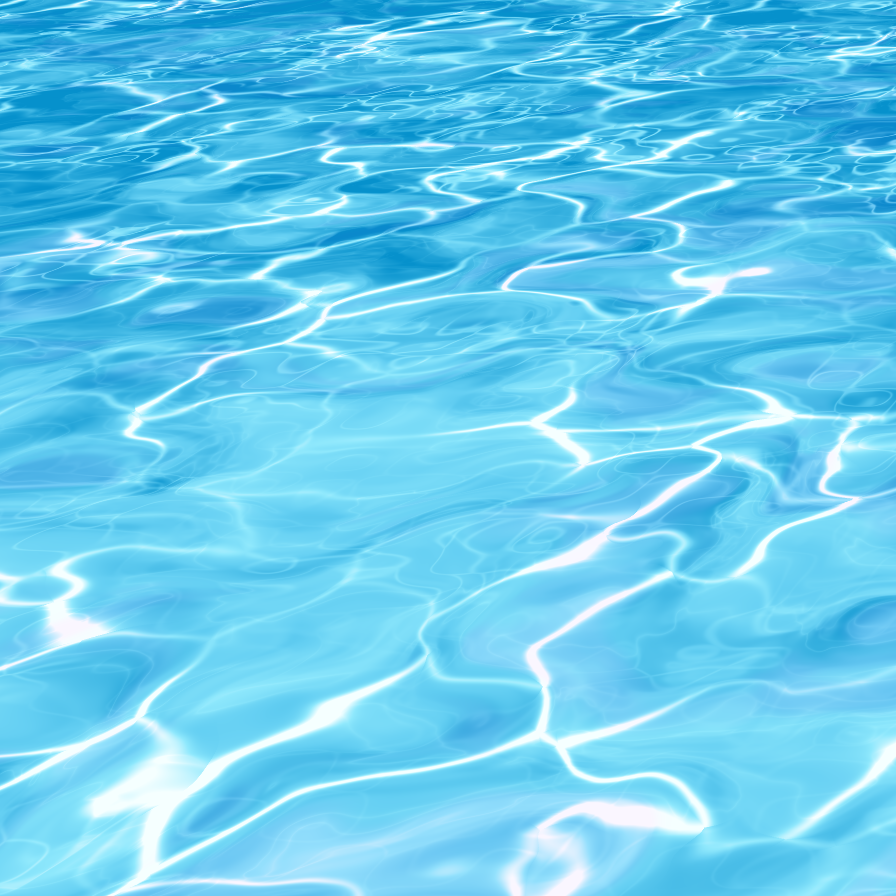
This texture is drawn by a Shadertoy shader. Its source:

```glsl
// Sunlit pool water receding to the distance, with a net of bright caustic lines.
#define HORIZON 1.42      // height at which the surface would vanish
#define CELLS vec2(4.5, 10.5) // caustic cells across and in depth
#define SHEAR 0.55        // lean of the cells to the upper right
#define WARP 0.42         // waviness of the caustic lines
#define LINE_WIDTH 0.055
#define LINE_GAIN 1.05
#define MOTTLE 0.85       // contrast of the soft patches
#define DEEP vec3(0.07, 0.60, 0.82)
#define AQUA vec3(0.39, 0.81, 0.95)
#define PALE vec3(0.56, 0.91, 0.99)
#define GLINT vec3(0.96, 1.0, 1.0)

vec2 hash22(vec2 p) {
    vec3 q = fract(vec3(p.xyx) * vec3(0.1031, 0.1030, 0.0973));
    q += dot(q, q.yzx + 33.33);
    return fract((q.xx + q.yz) * q.zy);
}

// Two independent smooth noise channels in 0..1
vec2 noise2(vec2 p) {
    vec2 i = floor(p), f = fract(p);
    f = f * f * f * (f * (f * 6.0 - 15.0) + 10.0);
    vec2 low = mix(hash22(i), hash22(i + vec2(1, 0)), f.x);
    vec2 high = mix(hash22(i + vec2(0, 1)), hash22(i + vec2(1, 1)), f.x);
    return mix(low, high, f.y);
}

vec2 fbm2(vec2 p) {
    vec2 sum = vec2(0.0);
    float amp = 0.5;
    for (int k = 0; k < 3; k++) {
        sum += amp * noise2(p);
        p = mat2(1.6, 0.9, -0.9, 1.6) * p + 17.3;
        amp *= 0.5;
    }
    return sum / 0.875;
}

// x: gap between the two nearest cell points, y: how upright the border is
vec2 cellBorder(vec2 p) {
    vec2 cell = floor(p), f = fract(p);
    vec2 nearA = vec2(9.0), nearB = vec2(9.0);
    for (int j = -1; j <= 1; j++) {
        for (int i = -1; i <= 1; i++) {
            vec2 o = vec2(i, j);
            vec2 r = o + 0.1 + 0.8 * hash22(cell + o) - f;
            if (dot(r, r) < dot(nearA, nearA)) { nearB = nearA; nearA = r; }
            else if (dot(r, r) < dot(nearB, nearB)) nearB = r;
        }
    }
    vec2 across = normalize(nearB - nearA);
    return vec2(length(nearB) - length(nearA), abs(across.x));
}

vec3 waterRamp(float tone) {
    vec3 c = mix(DEEP, AQUA, clamp(tone / 0.5, -0.15, 1.0));
    c = mix(c, PALE, clamp((tone - 0.5) / 0.4, 0.0, 1.0));
    return mix(c, GLINT, clamp((tone - 0.9) / 0.5, 0.0, 1.0));
}

vec3 water(vec2 uv) {
    // Perspective plane
    float depth = 1.0 / (HORIZON - uv.y);
    float far = smoothstep(0.45, 1.0, uv.y);
    vec2 p = vec2(uv.x - 0.5, 1.0) * depth * CELLS;
    p.x -= SHEAR * p.y;

    // Wavy distortion
    vec2 bend = noise2(p * 1.2 + 4.7) - 0.5;
    vec2 wobble = noise2(p * 3.3 + 31.0) - 0.5;
    vec2 q = p + 2.0 * WARP * bend + 0.5 * WARP * wobble;

    // Base tone and mottled patches
    float tone = 0.54 - 0.14 * uv.y - 0.34 * far;
    vec2 patches = fbm2(q * vec2(1.1, 1.5) + 2.0 * bend + 50.0);
    vec2 fine = fbm2(q * vec2(1.7, 2.8) + 3.0 * patches + 90.0);
    tone += MOTTLE * (patches.x - 0.5);
    tone += 0.45 * MOTTLE * (fine.x - 0.5);
    float fold = abs(2.0 * fine.y - 1.0);
    tone += 0.13 * (exp(-fold * 14.0) - 0.25);

    // Main caustic net: sharp broken lines in a soft glow
    vec2 net = cellBorder(q);
    vec2 gate = noise2(p * 0.85 + 12.0);
    float lit = smoothstep(0.35, 0.75, gate.x) * (0.35 + 0.65 * net.y);
    float width = LINE_WIDTH * (0.6 + 0.9 * gate.x + 0.8 * far);
    float line = exp(-pow(net.x / width, 2.0));
    float halo = exp(-net.x / 0.13);
    float glow = exp(-net.x / 0.3);
    tone += LINE_GAIN * line * (0.16 + 0.84 * lit);
    tone += halo * (0.06 + 0.22 * lit);
    tone += 0.16 * glow * smoothstep(0.45, 0.85, gate.y) * (1.0 - 0.5 * far);

    // Finer net: faint nearby, glittering far away
    vec2 small = cellBorder(q * 1.6 + 1.5 * wobble + 23.0);
    float spark = smoothstep(0.45, 0.8, noise2(p * 1.3 + 71.0).x);
    float thread = exp(-pow(small.x / mix(0.09, 0.16, far), 2.0));
    tone += thread * (0.05 + spark * mix(0.14, 0.75, far));

    // Colour, with a slight blue sky sheen
    vec3 colour = waterRamp(tone);
    float sheen = smoothstep(0.5, 0.75, patches.y);
    return colour + sheen * vec3(0.02, -0.035, 0.0);
}

void mainImage(out vec4 fragColor, in vec2 fragCoord) {
    // Four staggered samples smooth the distant detail
    vec3 sum = vec3(0.0);
    for (int k = 0; k < 4; k++) {
        vec2 offset = vec2(fract(float(k) * 0.5 + 0.25 * float(k / 2)), float(k) * 0.25) - 0.375;
        sum += water((fragCoord + offset) / iResolution.y);
    }
    fragColor = vec4(clamp(sum / 4.0, 0.0, 1.0), 1.0);
}
```
